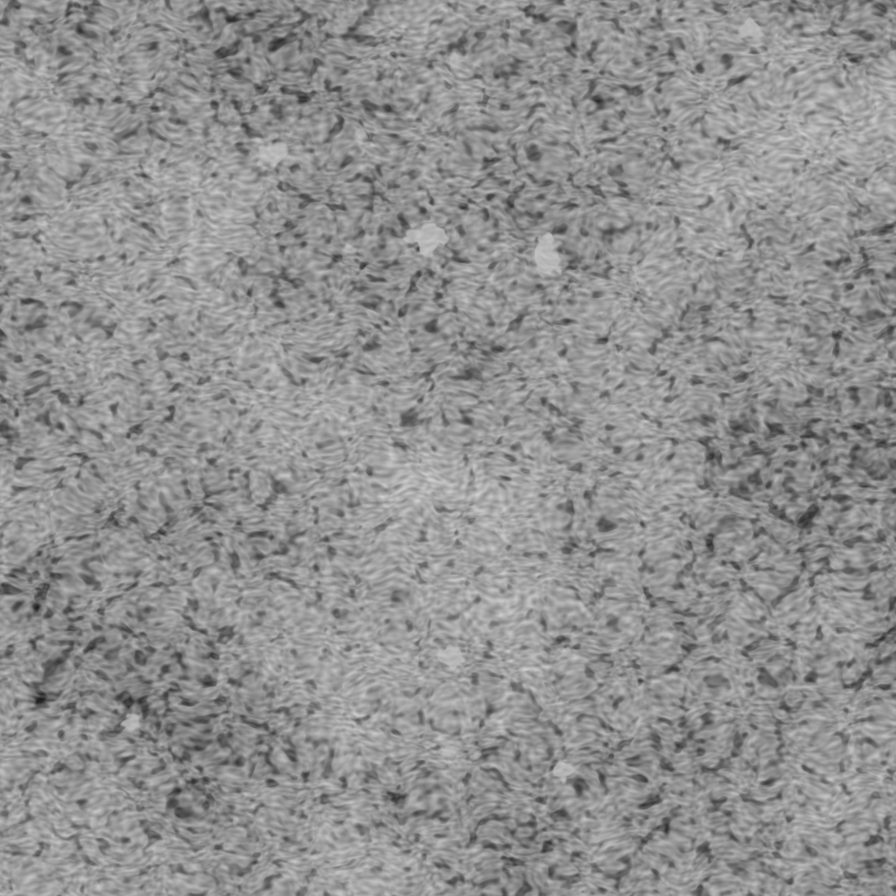
A Shadertoy shader for this texture:

```glsl
// Weathered grey stone with fine streaky grain, clustered dark pits and a few pale flakes.

const float BASE_TONE = 0.600;
const float PATCH_FREQ = 3.0;
const float PATCH_DEPTH = 0.085;
const float MOTTLE_FREQ = 15.0;
const float MOTTLE_DEPTH = 0.05;
const vec2 STREAK_FREQ = vec2(72.0, 150.0);
const float STREAK_DEPTH = 0.15;
const vec2 GRIT_FREQ = vec2(125.0, 205.0);
const float GRIT_DEPTH = 0.15;
const vec2 PIT_FREQ = vec2(56.0, 70.0);
const float PIT_DEPTH = 0.24;
const float PIT_CLUSTERING = 0.24;
const float BLOTCH_FREQ = 34.0;
const float BLOTCH_DEPTH = 0.13;
const float FLAKE_CELLS = 9.0;
const float FLAKE_SHARE = 0.36;
const float FLAKE_TONE = 0.72;
const float FLAKE_EDGE = 0.003;
const mat2 TURN = mat2(0.8, 0.6, -0.6, 0.8);

vec2 hash2(vec2 p) {
    vec3 q = fract(p.xyx * vec3(0.1031, 0.1030, 0.0973));
    q += dot(q, q.yzx + 33.33);
    return fract((q.xx + q.yz) * q.zy);
}

vec2 gradientAt(vec2 cell) {
    float angle = 6.28318 * hash2(cell).x;
    return vec2(cos(angle), sin(angle));
}

// Gradient noise, roughly -0.7 to 0.7
float noise(vec2 p) {
    vec2 i = floor(p), f = p - i;
    vec2 u = f * f * f * (f * (f * 6.0 - 15.0) + 10.0);
    vec2 e = vec2(0.0, 1.0);
    float low = mix(dot(gradientAt(i), f), dot(gradientAt(i + e.yx), f - e.yx), u.x);
    float high = mix(dot(gradientAt(i + e), f - e), dot(gradientAt(i + e.yy), f - e.yy), u.x);
    return mix(low, high, u.y);
}

// Octaves turned against each other so that no lattice shows
float fbm(vec2 p, int octaves) {
    float sum = 0.0, gain = 1.0;
    for (int octave = 0; octave < octaves; octave++) {
        p = TURN * p;
        sum += gain * noise(p);
        p = p * 2.03 + 17.3;
        gain *= 0.6;
    }
    return sum;
}

// Sparse ragged flakes: one candidate per grid cell, mostly tiny
float flakes(vec2 uv) {
    vec2 cell = floor(uv * FLAKE_CELLS);
    vec2 center = (cell + mix(vec2(0.25), vec2(0.75), hash2(cell + 71.0))) / FLAKE_CELLS;
    vec2 pick = hash2(cell + 213.0);
    float radius = mix(0.004, 0.020, pow(pick.y, 9.0));
    vec2 d = abs(TURN * (uv - center));
    float dist = mix(length(d), max(d.x, d.y), 0.6);
    dist += 0.8 * radius * noise(uv * 55.0 + 9.0) + 0.008 * noise(TURN * uv * 110.0);
    float shape = 1.0 - smoothstep(-FLAKE_EDGE, FLAKE_EDGE, dist - radius);
    return shape * step(pick.x, FLAKE_SHARE) * mix(0.5, 1.0, pick.y);
}

void mainImage(out vec4 fragColor, in vec2 fragCoord) {
    vec2 uv = fragCoord / iResolution.y;

    // Broad light and dark patches with a smaller mottle
    float patches = fbm(uv * PATCH_FREQ + 4.7, 3);
    float mottle = fbm(uv * MOTTLE_FREQ + 41.0, 2);
    float tone = BASE_TONE + PATCH_DEPTH * patches + MOTTLE_DEPTH * mottle;

    // Fine grain, drawn out sideways and bent to hide its rows
    vec2 bent = uv + 0.012 * vec2(noise(uv * 23.0), noise(uv * 19.0 + 7.0));
    float streak = noise(bent * STREAK_FREQ + 31.0);
    float grit = noise(bent.xy * GRIT_FREQ + 57.0);
    tone += STREAK_DEPTH * streak + GRIT_DEPTH * grit;

    // Dark pits, clustered where the stone is dark
    float cluster = PIT_CLUSTERING * (patches + 0.7 * mottle);
    float pitField = fbm(bent * PIT_FREQ + 83.0, 2) + 0.15 * grit - cluster;
    tone -= PIT_DEPTH * smoothstep(0.02, 0.60, pitField);
    float blotchField = fbm(uv * BLOTCH_FREQ + 119.0, 2) + 0.2 * streak - cluster;
    tone -= BLOTCH_DEPTH * smoothstep(0.38, 0.75, blotchField);

    // Pale flakes keep a trace of the grain
    float flakeTone = FLAKE_TONE + 0.06 * streak + 0.06 * grit;
    tone = mix(tone, flakeTone, flakes(uv));

    fragColor = vec4(vec3(clamp(tone, 0.0, 1.0)), 1.0);
}
```
